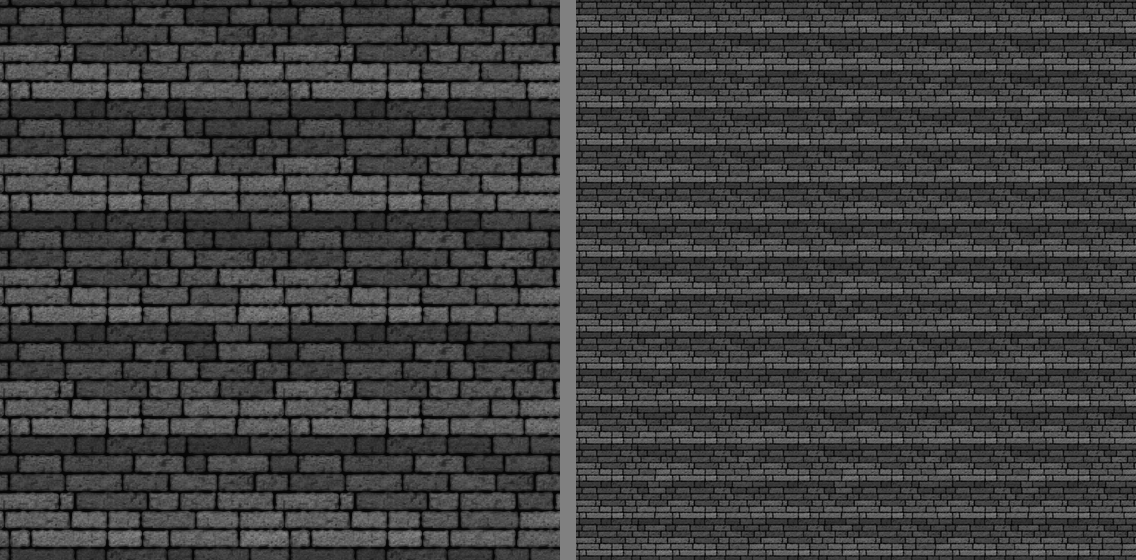
Left: one tile. Right: repeated 3 by 3.
A Shadertoy shader for this texture:

```glsl
const vec2 BRICKS = vec2(12.0, 30.0);     // bricks and courses on the canvas
const vec2 BLOCKS = vec2(2.0, 5.0);       // times the whole bond repeats
const float COURSE_OFFSET = 0.65;         // height of the lowest joint, in courses
const float JOINT_JITTER = 0.72;          // spread of the brick lengths
const float JOINT_HALF = 0.035;           // half joint width, in courses
const float CORNER = 0.17;                // corner radius, in courses
const float EDGE_WEAR = 0.085;            // raggedness of the outline
const float RELIEF = 0.50;                // strength of the stone relief
const float GRAIN = 0.16;                 // strength of the fine grain
const float TONE_SPREAD = 0.10;           // tone change between bricks
const vec2 LIGHT_STEP = vec2(-0.0012, 0.0026);
const vec3 MORTAR = vec3(0.025);
const vec3 STONE_DARK = vec3(0.235);
const vec3 STONE_LIGHT = vec3(0.365);

// Integer hash, 0 to 1
float hash(vec2 cell, uint seed) {
    uvec2 q = uvec2(ivec2(cell));
    uint n = q.x * 1597u + q.y * 51749u + seed * 7919u;
    n = (n ^ (n >> 16)) * 73244475u;
    n = (n ^ (n >> 15)) * 44485709u;
    n ^= n >> 16;
    return float(n & 65535u) / 65535.0;
}

// Value noise that wraps once per block
float noise(vec2 uv, vec2 frequency, uint seed) {
    vec2 p = uv * frequency;
    vec2 period = frequency / BLOCKS;
    vec2 a = mod(floor(p), period);
    vec2 b = mod(a + 1.0, period);
    vec2 f = fract(p);
    f = f * f * (3.0 - 2.0 * f);
    return mix(mix(hash(a, seed), hash(vec2(b.x, a.y), seed), f.x),
               mix(hash(vec2(a.x, b.y), seed), hash(b, seed), f.x), f.y);
}

// Rough stone surface
float stoneHeight(vec2 uv) {
    float height = 0.0;
    float weight = 0.5;
    vec2 frequency = vec2(70.0, 90.0);
    for (uint i = 0u; i < 3u; i++) {
        height += weight * noise(uv, frequency, 11u + i);
        frequency *= 2.0;
        weight *= 0.6;
    }
    return height;
}

// Repeats with the block, except for the last brick of each block
float brickHash(vec2 id, uint seed) {
    vec2 perBlock = BRICKS / BLOCKS;
    vec2 local = mod(id, perBlock);
    bool patched = local.x > perBlock.x - 1.5;
    return patched ? hash(mod(id, BRICKS), seed + 40u) : hash(local, seed);
}

float jointPosition(float index, float row) {
    return index + JOINT_JITTER * (brickHash(vec2(index, row), 1u) - 0.5);
}

float roundedBox(vec2 p, vec2 halfSize, float radius) {
    vec2 q = abs(p) - halfSize + radius;
    return length(max(q, 0.0)) + min(max(q.x, q.y), 0.0) - radius;
}

void mainImage(out vec4 fragColor, in vec2 fragCoord) {
    vec2 uv = fragCoord / iResolution.xy;
    float pixel = BRICKS.y / iResolution.y;
    float courses = BRICKS.y / BLOCKS.y;

    // Course and brick under this point
    float y = uv.y * BRICKS.y - COURSE_OFFSET;
    float row = floor(y);
    float rowInBlock = mod(row, courses);
    float shift = 0.5 * mod(row, 2.0) + 0.4 * hash(vec2(rowInBlock, 3.0), 5u);
    float x = uv.x * BRICKS.x + shift;
    float index = floor(x);
    if (x < jointPosition(index, row)) index -= 1.0;
    else if (x >= jointPosition(index + 1.0, row)) index += 1.0;
    float left = jointPosition(index, row);
    float right = jointPosition(index + 1.0, row);
    vec2 id = vec2(index, row);

    // Worn outline, measured in course heights
    float aspect = BRICKS.y / BRICKS.x;
    vec2 p = vec2((x - 0.5 * (left + right)) * aspect, y - row - 0.5);
    vec2 halfSize = vec2(0.5 * (right - left) * aspect, 0.5) - JOINT_HALF;
    float wear = noise(uv, vec2(120.0, 150.0), 21u);
    float d = roundedBox(p, halfSize, CORNER) + EDGE_WEAR * (wear - 0.35);
    float cover = 1.0 - smoothstep(-0.75 * pixel, 0.75 * pixel, d);

    // Tone per course and per brick
    float courseTone = 1.0 - rowInBlock / (courses - 1.0);
    vec3 stone = mix(STONE_DARK, STONE_LIGHT, courseTone);
    stone += TONE_SPREAD * (brickHash(id, 2u) - 0.5);

    // Relief lit from above, pits, grain and shaded rims
    float rough = mix(0.5, 1.3, noise(uv, vec2(30.0, 50.0), 31u));
    float slope = stoneHeight(uv) - stoneHeight(uv + LIGHT_STEP);
    float pits = smoothstep(0.70, 0.95, noise(uv, vec2(140.0, 190.0), 33u));
    float grain = noise(uv, vec2(380.0, 400.0), 35u) - 0.5;
    float shade = 1.0 + RELIEF * rough * slope * 1.6 + GRAIN * 2.0 * grain;
    shade *= 1.0 - 0.35 * rough * pits;
    shade *= mix(0.62, 1.05, smoothstep(0.0, 0.16, -d));
    shade *= 1.0 + 0.16 * p.y;

    fragColor = vec4(mix(MORTAR, stone * shade, cover), 1.0);
}
```
